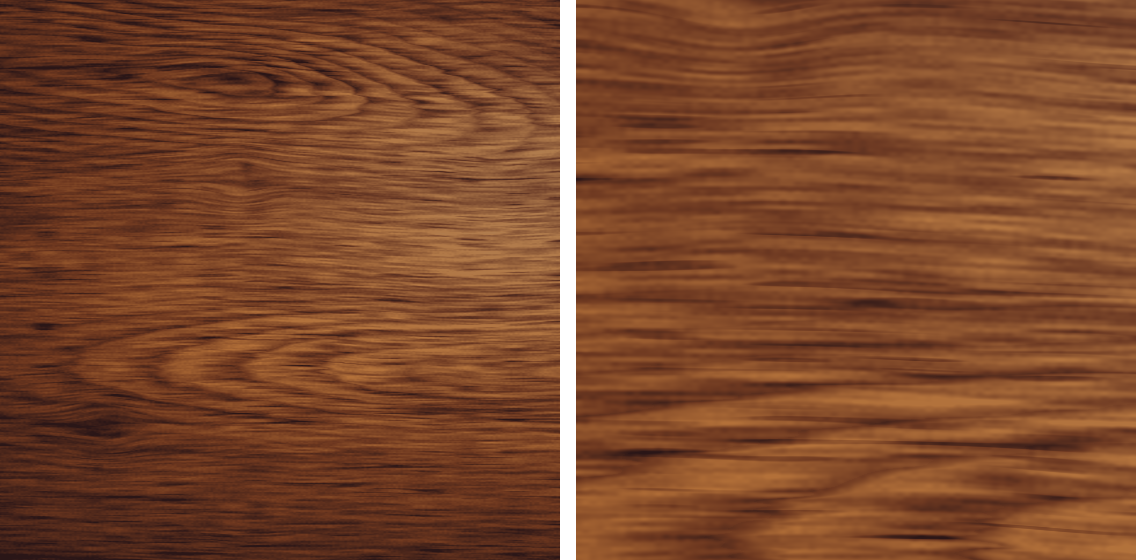
Left, the full canvas; right, a detail of the centre.
Give the GLSL for this texture, as a WebGL 2 fragment shader.

```glsl
#version 300 es
precision highp float;
// Dark varnished oak board: horizontal fibres, nested cathedral rings, small knots and a warm glow.

#define RING_DENSITY 52.0
#define RING_CONTRAST 0.50
#define FIBRE_CONTRAST 0.72
#define PORE_DEPTH 0.30
#define WAVINESS 0.022
#define GLOW_CENTRE vec2(0.86, 0.59)
#define GLOW_LEVEL 1.03
#define GLOW_FALLOFF 0.98
#define DARK_WOOD vec3(0.165, 0.085, 0.09)
#define MID_WOOD vec3(0.43, 0.215, 0.118)
#define LIGHT_WOOD vec3(0.64, 0.38, 0.185)

uniform vec2 u_resolution;
out vec4 fragColor;

float hash(vec2 cell) {
    vec3 q = fract(cell.xyx * vec3(0.1031, 0.1030, 0.0973));
    q += dot(q, q.yzx + 33.33);
    return fract((q.x + q.y) * q.z);
}

float noise(vec2 p) {
    vec2 cell = floor(p), f = fract(p);
    f = f * f * (3.0 - 2.0 * f);
    return mix(mix(hash(cell), hash(cell + vec2(1, 0)), f.x),
               mix(hash(cell + vec2(0, 1)), hash(cell + vec2(1, 1)), f.x), f.y);
}

// Noise centred on zero.
float wobble(vec2 p) { return noise(p) - 0.5; }

// Soft elliptical spot, 1 at its centre.
float spot(vec2 p, vec2 centre, vec2 radius) {
    vec2 q = (p - centre) / radius;
    return exp(-dot(q, q));
}

float smoothMin(float a, float b, float width) {
    float h = max(width - abs(a - b), 0.0) / width;
    return min(a, b) - 0.25 * h * h * width;
}

// Two families of long ellipses: the lower opens right, the upper opens left.
float ringField(vec2 p) {
    float lower = length(vec2(p.y - 0.335, 0.12 * (p.x - 1.05)));
    float along = p.x - 0.42;
    float taper = along > 0.0 ? 0.22 : 0.10;
    float upper = length(vec2(p.y - 0.845 + 0.12 * along, taper * along));
    return smoothMin(lower, upper, 0.09);
}

// Bends the fibres around a knot.
float knotBend(vec2 p, vec2 centre, vec2 radius) {
    return (p.y - centre.y) * spot(p, centre, radius);
}

void main() {
    vec2 p = gl_FragCoord.xy / u_resolution;

    // Gentle waves and knots displace the grain.
    vec2 w = p;
    w.y += WAVINESS * wobble(p * vec2(2.3, 5.0) + 7.0);
    w.y += 0.2 * WAVINESS * wobble(p * vec2(9.0, 21.0) + 3.0);
    w.y -= 0.6 * knotBend(p, vec2(0.19, 0.24), vec2(0.07, 0.05));
    w.y -= 0.6 * knotBend(p, vec2(0.43, 0.68), vec2(0.06, 0.05));
    w.y -= 0.4 * knotBend(p, vec2(0.42, 0.845), vec2(0.13, 0.06));

    // Fibres at several scales, all stretched along x.
    float band = wobble(w * vec2(1.2, 15.0) + 11.0);
    float coarse = wobble(w * vec2(3.2, 80.0) + 23.0);
    float medium = wobble(w * vec2(9.0, 190.0) + 41.0);
    float fine = wobble(w * vec2(24.0, 340.0) + 5.0);
    float fibres = 0.36 * band + 0.24 * coarse + 0.42 * medium + 0.60 * fine;

    // Growth rings: slow brightening, then a sharp dark late-wood edge.
    float field = ringField(w);
    float phase = (field + 0.003 * coarse + 0.005 * medium + 0.003 * fine) * RING_DENSITY
                + 0.8 * wobble(p * vec2(3.0, 6.0));
    float f = fract(phase);
    float ring = smoothstep(-0.1, 0.6, f) * (1.0 - smoothstep(0.8, 1.0, f));
    ring = mix(0.06, 1.0, ring) - 0.6;
    float ringShare = 0.45 + 0.7 * noise(w * vec2(2.5, 8.0) + 17.0);
    ringShare *= mix(1.0, 0.35, smoothstep(0.1, 0.18, field));
    float ringTone = wobble(vec2(floor(phase) + smoothstep(0.85, 1.0, f), 4.5));

    // Long, hair-thin, broken pores.
    float pores = smoothstep(0.66, 0.9, noise(w * vec2(13.0, 310.0) + 61.0));
    pores *= smoothstep(0.3, 0.6, noise(w * vec2(7.0, 45.0) + 31.0));

    // Overall light, brightest at the right and fading to dark corners.
    vec2 toGlow = (p - GLOW_CENTRE) * vec2(0.75, 1.25);
    float tone = GLOW_LEVEL - GLOW_FALLOFF * sqrt(dot(toGlow, toGlow) + 0.02);
    tone += 0.17 * wobble(p * vec2(2.0, 6.0) + 51.0);
    float detail = FIBRE_CONTRAST * fibres - PORE_DEPTH * pores
                 + ringShare * (RING_CONTRAST * ring + 0.2 * ringTone);
    tone += detail * (0.4 + 0.9 * tone) + 0.03;

    // Dark eye and knots, with a pale patch of curled grain.
    vec2 eye = (w - vec2(0.415, 0.843)) / vec2(0.095, 0.024);
    tone -= 0.2 * (1.0 - smoothstep(0.7, 1.1, length(eye) + 0.7 * coarse));
    tone -= 0.20 * spot(w, vec2(0.195, 0.235), vec2(0.034, 0.018));
    tone -= 0.24 * spot(w, vec2(0.44, 0.685), vec2(0.012, 0.01));
    tone -= 0.22 * spot(w, vec2(0.176, 0.162), vec2(0.01, 0.006));
    tone += 0.17 * spot(p, vec2(0.422, 0.645), vec2(0.024, 0.038));
    tone += 0.11 * wobble(p * vec2(230.0, 400.0));

    // Wood colours, greyer inside the glow.
    vec3 colour = mix(DARK_WOOD, MID_WOOD, clamp(tone * 2.0, 0.0, 1.0));
    colour = mix(colour, LIGHT_WOOD, clamp(tone * 2.0 - 1.0, 0.0, 1.3));
    float glow = spot(p, vec2(1.0, 0.67), vec2(0.56, 0.34));
    colour += glow * tone * vec3(-0.01, 0.05, 0.085);
    fragColor = vec4(clamp(colour, 0.0, 1.0), 1.0);
}
```
